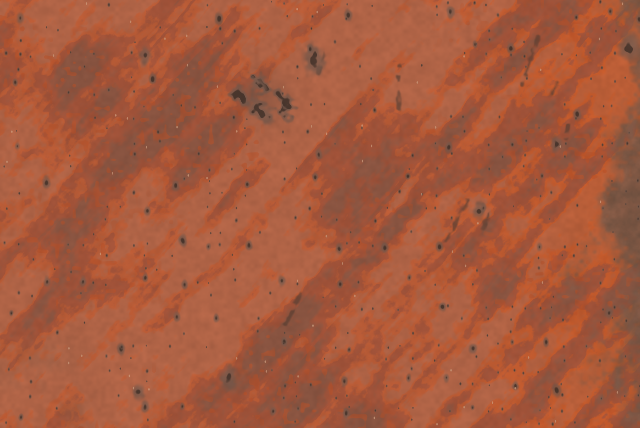
This texture is drawn by a Shadertoy shader. Its source:

```glsl
float hash(vec2 p) {
    vec3 h = fract(p.xyx * vec3(0.1031, 0.1030, 0.0973));
    h += dot(h, h.yzx + 33.33);
    return fract((h.x + h.y) * h.z);
}

vec2 hash2(vec2 p) {
    return vec2(hash(p + 17.3), hash(p + 71.9));
}

float noise(vec2 p) {
    vec2 cell = floor(p), f = fract(p);
    f = f * f * (3.0 - 2.0 * f);
    return mix(mix(hash(cell), hash(cell + vec2(1, 0)), f.x),
               mix(hash(cell + vec2(0, 1)), hash(cell + vec2(1, 1)), f.x), f.y);
}

float fbm(vec2 p) {
    float sum = 0.0, amp = 0.533;
    for (int i = 0; i < 4; i++) {
        sum += amp * noise(p);
        p = p * 2.03 + 19.7;
        amp *= 0.5;
    }
    return sum;
}

float bump(float x, float width) {
    return exp(-x * x / (width * width));
}

float segmentDist(vec2 p, vec2 a, vec2 b) {
    vec2 d = b - a;
    return length(p - a - d * clamp(dot(p - a, d) / dot(d, d), 0.0, 1.0));
}

// Dark core with a grey halo
vec3 addPit(vec3 color, float dist, float radius, float pixel) {
    color = mix(color, vec3(0.45, 0.34, 0.29), 0.75 * smoothstep(radius * 1.9, radius * 0.7, dist));
    float core = 1.0 - smoothstep(-pixel, pixel, dist - radius * 0.5);
    return mix(color, vec3(0.24, 0.18, 0.15), 0.8 * core);
}

void mainImage(out vec4 fragColor, in vec2 fragCoord) {
    float pixel = 1.0 / iResolution.y;
    vec2 p = fragCoord * pixel;
    float blotch = fbm(p * 6.0 + 3.0);
    float grain = fbm(p * 42.0);
    float rough = noise(p * 95.0) - 0.5;

    // Coordinates along and across the brushing direction
    vec2 q = vec2(dot(p, vec2(0.667, 0.745)), dot(p, vec2(-0.745, 0.667)));
    vec2 warped = q + vec2(0.0, 0.025 * (fbm(p * 5.0) - 0.5));
    float streak = fbm(warped * vec2(4.0, 24.0) + 8.0);
    float scratch = smoothstep(0.68, 0.92, noise(warped * vec2(3.0, 75.0)));

    // Amount of worn, darker rust
    float wear = 0.5 + 1.1 * (streak - 0.5) + 0.85 * (blotch - 0.5) + 0.5 * (grain - 0.5);
    wear += 0.13 * bump(q.y + 0.36, 0.16) - 0.11 * bump(q.y + 0.08, 0.13);
    wear += 0.06 * bump(q.y - 0.3, 0.12) + 0.08 * smoothstep(0.3, 0.0, p.y);
    wear -= 0.09 * smoothstep(1.6, 1.95, p.x + p.y);
    wear += 0.13 * scratch * smoothstep(0.4, 0.6, noise(q * 5.0 + 2.0));

    // Level hatching across the central band
    float hatch = noise(vec2(p.x * 7.0, (p.y - 0.08 * p.x) * 62.0));
    float hatchArea = bump(q.y + 0.375, 0.07) * bump(q.x - 0.87, 0.26);
    wear += 0.4 * hatchArea * (hatch - 0.5);

    // Pale film, orange rim, brown rust, grey-brown rust
    vec3 orange = mix(vec3(0.72, 0.355, 0.21), vec3(0.76, 0.35, 0.17), smoothstep(0.9, 1.4, p.x));
    vec3 pale = mix(vec3(0.69, 0.39, 0.275), orange, 0.6 * smoothstep(1.1, 1.45, p.x));
    vec3 color = mix(pale, orange, smoothstep(0.34, 0.5, wear));
    color = mix(color, vec3(0.625, 0.32, 0.22), smoothstep(0.5, 0.61, wear));
    color = mix(color, vec3(0.53, 0.325, 0.25), smoothstep(0.64, 0.92, wear));

    // Saturated speckles
    float speckle = smoothstep(0.7, 0.85, noise(p * 75.0 + 5.0)) * smoothstep(0.4, 0.62, blotch);
    color = mix(color, vec3(0.72, 0.31, 0.15), 0.5 * speckle);

    // Grey corrosion along the right edge and in the lower left corner
    float ragged = fbm(p * vec2(9.0, 6.0) + 31.0) - 0.5;
    float edge = smoothstep(-0.04, 0.06, p.x - 1.43 - 0.05 * smoothstep(0.4, 0.65, p.y) + 0.3 * ragged + 0.06 * rough);
    float corner = bump(length(p - vec2(0.09, 0.08)), 0.09) * smoothstep(-0.1, 0.12, ragged);
    vec3 grey = mix(vec3(0.38, 0.31, 0.26), vec3(0.5, 0.35, 0.28), grain);
    color = mix(color, grey, max(0.85 * edge, 0.6 * corner));

    // Short steep gouges
    for (int i = 0; i < 8; i++) {
        vec2 seed = vec2(float(i) * 7.0 + 2.0, 5.0);
        vec2 center = vec2(0.65, 0.25) + hash2(seed) * vec2(0.7, 0.65);
        float angle = mix(1.05, 1.6, hash(seed + 3.0));
        vec2 reach = vec2(cos(angle), sin(angle)) * mix(0.012, 0.06, hash(seed + 9.0));
        float dist = segmentDist(p, center - reach, center + reach) + 0.006 * rough;
        float mark = smoothstep(0.008, 0.001, dist) * smoothstep(0.25, 0.6, noise(p * 60.0));
        color = mix(color, vec3(0.36, 0.25, 0.2), 0.7 * mark);
    }

    // Cluster of deep scars
    vec2 scarCenter = vec2(0.62, 0.77);
    color = mix(color, vec3(0.5, 0.32, 0.25), 0.6 * bump(length(p - scarCenter) + 0.03 * ragged, 0.065));
    for (int i = 0; i < 6; i++) {
        float k = float(i);
        vec2 center = scarCenter + (hash2(vec2(k, 41.0)) - 0.5) * vec2(0.13, 0.15);
        vec2 reach = vec2(0.022, -0.02) * hash(vec2(k, 12.0));
        float dist = segmentDist(p, center - reach, center + reach) + 0.018 * rough;
        color = addPit(color, dist, mix(0.008, 0.017, hash(vec2(k, 23.0))), pixel);
    }

    // Scattered pits, from few large to many small
    for (int i = 0; i < 3; i++) {
        float scale = 5.0 * pow(2.6, float(i));
        vec2 cell = floor(p * scale), seed = cell + float(i) * 50.0;
        vec2 offset = p - (cell + 0.3 + 0.4 * hash2(seed)) / scale;
        float radius = mix(0.05, 0.11, hash(seed + 6.0)) / scale;
        float dist = length(offset * vec2(1.25, 0.85)) + 0.6 * radius * rough;
        if (hash(seed + 29.0) < 0.2) color = addPit(color, dist, radius, pixel);
    }

    // Tiny pale chips
    vec2 chipCell = floor(p * 28.0);
    vec2 chipOffset = p - (chipCell + 0.2 + 0.6 * hash2(chipCell)) / 28.0;
    float chip = smoothstep(0.003, 0.001, length(chipOffset * vec2(1.2, 0.7)));
    color = mix(color, vec3(0.8, 0.62, 0.5), 0.7 * chip * step(hash(chipCell + 4.0), 0.06));

    color *= 1.0 + 0.06 * rough + 0.1 * (grain - 0.5);
    fragColor = vec4(color, 1.0);
}
```
